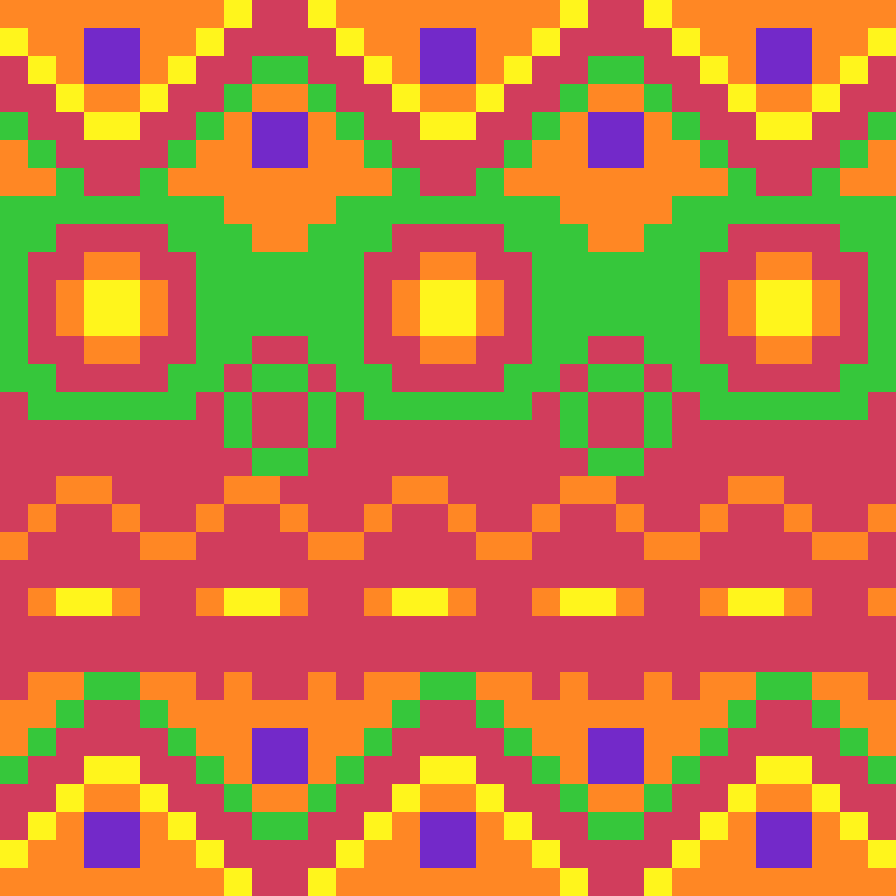
Give the GLSL for this pattern, as a Shadertoy shader.

```glsl
// Blocky woven textile: chevron borders, stepped medallions, rings, a zigzag and dashes.

const vec3 RED    = vec3(0.82, 0.24, 0.36);
const vec3 ORANGE = vec3(1.00, 0.53, 0.14);
const vec3 GREEN  = vec3(0.21, 0.78, 0.23);
const vec3 YELLOW = vec3(1.00, 0.96, 0.11);
const vec3 PURPLE = vec3(0.45, 0.16, 0.79);

const int GRID = 32;           // stitches along the canvas height
const int PERIOD = 12;         // stitches per wide motif
const int HALF_PERIOD = 6;     // stitches per zigzag wave or dash
const int MOTIF_CENTER = 4;    // column edge the wide motif mirrors about
const int WAVE_CENTER = 3;     // column edge the zigzag mirrors about
const int MEDALLION_ROW = 11;  // row edge through the medallion middle
const int RING_ROW = 15;       // row edge through the ring middle
const int ZIGZAG_ROW = 17;
const int DASH_ROW = 21;
const int FRINGE_ROW = 24;
const int SAMPLES = 3;         // antialiasing samples per axis

// Stitches from the nearest mirror line of a repeating motif
int mirrorRepeat(int column, int center, int period) {
    int c = (column + period - center) % period;
    return min(c, period - 1 - c);
}

// Stitches from a mirror line lying on the edge above row 'edge'
int mirrorRow(int row, int edge) {
    return row < edge ? edge - 1 - row : row - edge;
}

// Diagonal stripes with purple eyes, measured inward from the canvas edge
vec3 chevron(int k, int depth) {
    bool outerEye = k == 0 && (depth == 1 || depth == 2);
    bool innerEye = k == 5 && (depth == 4 || depth == 5);
    if (outerEye || innerEye) return PURPLE;
    int stripe = k + depth;
    if (stripe == 4) return YELLOW;
    if (stripe == 5 || stripe == 6) return RED;
    if (stripe == 7) return GREEN;
    return ORANGE;
}

// Green field with orange tips, medallions and interlocking rings
vec3 medallionBand(int k, int row) {
    if (row <= 8 && k >= row - 3) return ORANGE;

    int m = mirrorRow(row, MEDALLION_ROW);
    if (k + m == 0) return YELLOW;
    if (k + m == 1) return ORANGE;
    if (k + m <= 3 && max(k, m) <= 2) return RED;

    int ring = 5 - k + mirrorRow(row, RING_ROW);
    if (ring == 1) return GREEN;
    if (ring <= 2) return RED;
    return row < RING_ROW ? GREEN : RED;
}

// Thin zigzag above a row of two-tone dashes
vec3 waveBand(int j, int row) {
    if (row - ZIGZAG_ROW == j) return ORANGE;
    if (row == DASH_ROW && j < 2) return j == 0 ? YELLOW : ORANGE;
    return RED;
}

vec3 textile(vec2 p) {
    ivec2 stitch = ivec2(floor(p * float(GRID)));
    int row = GRID - 1 - stitch.y;
    int k = mirrorRepeat(stitch.x, MOTIF_CENTER, PERIOD);
    int j = mirrorRepeat(stitch.x, WAVE_CENTER, HALF_PERIOD);

    if (row < 7) return chevron(k, row);
    if (row < ZIGZAG_ROW) return medallionBand(k, row);
    if (row < FRINGE_ROW) return waveBand(j, row);
    if (row == FRINGE_ROW && (k == 3 || k == 5)) return RED;
    return chevron(k, GRID - 1 - row);
}

void mainImage(out vec4 fragColor, in vec2 fragCoord) {
    // Average samples across the pixel to smooth the stitch edges
    vec3 sum = vec3(0.0);
    for (int y = 0; y < SAMPLES; y++) {
        for (int x = 0; x < SAMPLES; x++) {
            vec2 offset = (vec2(x, y) + 0.5) / float(SAMPLES) - 0.5;
            sum += textile((fragCoord + offset) / iResolution.y);
        }
    }
    fragColor = vec4(sum / float(SAMPLES * SAMPLES), 1.0);
}
```
